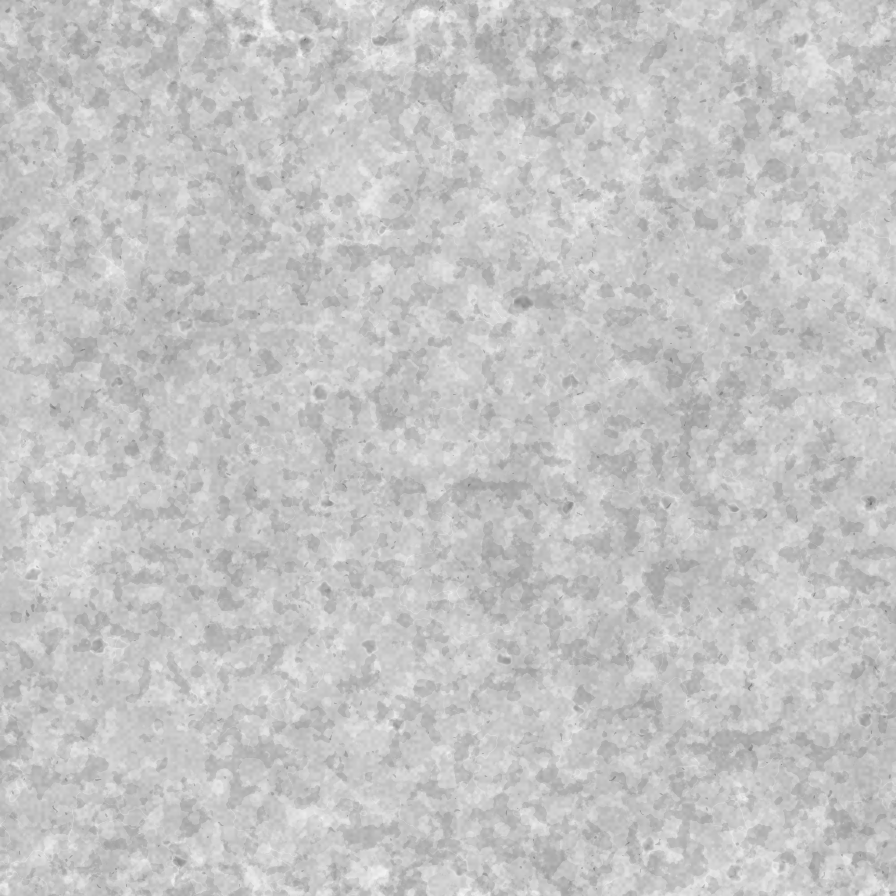
This texture is drawn by a three.js fragment shader. Its source:

```glsl
// Pale grey granite: mid-grey ground with ragged dark and light mineral grains.
// Thresholded fractal noise makes the grains; jittered grids scatter pits and
// specks; chalky flecks gather along the top and bottom edges.
varying vec2 vUv;

float hash(vec2 p) {
  vec3 q = fract(p.xyx * 0.1031);
  q += dot(q, q.yzx + 33.33);
  return fract((q.x + q.y) * q.z);
}

float noise(vec2 p) {
  vec2 i = floor(p);
  vec2 f = fract(p);
  f = f * f * (3.0 - 2.0 * f);
  float low = mix(hash(i), hash(i + vec2(1.0, 0.0)), f.x);
  float high = mix(hash(i + vec2(0.0, 1.0)), hash(i + 1.0), f.x);
  return mix(low, high, f.y);
}

// Four octaves, each turned to hide the lattice; averages 0.5.
float fbm(vec2 p) {
  float sum = 0.0;
  float weight = 0.533;
  for (int i = 0; i < 4; i++) {
    sum += weight * noise(p);
    p = mat2(1.6, 1.2, -1.2, 1.6) * p + 17.3;
    weight *= 0.5;
  }
  return sum;
}

// Distance to a randomly kept spot, in spot radii; large where none is kept.
float spotDistance(vec2 p, float cells, float chance, float radius) {
  vec2 cell = floor(p * cells);
  vec2 center = 0.25 + 0.5 * vec2(hash(cell + 7.1), hash(cell + 41.7));
  float size = radius * cells * mix(0.6, 1.2, hash(cell + 83.9));
  float gap = length(fract(p * cells) - center) / size;
  return hash(cell + 129.3) < chance ? gap : 9.0;
}

void main() {
  vec2 p = vUv + 3.0;
  vec2 warp = vec2(noise(p * 160.0), noise(p * 160.0 + 57.0)) - 0.5;
  vec2 ragged = p + 0.008 * warp;

  // Ground: broad cloudiness, soft mottling and fine grit.
  float grey = 0.772;
  grey += 0.08 * (fbm(p * 5.0) - 0.5);
  grey += 0.13 * (fbm(p * 24.0 + 31.0) - 0.5);
  grey += 0.075 * (noise(p * 250.0) - 0.5);

  // Mineral grains, the dark ones clustered by a slower noise.
  float cluster = 0.12 * (noise(p * 14.0 + 5.0) - 0.5);
  float darkGrain = smoothstep(0.56, 0.63, fbm(p * 68.0 + 11.0) + cluster);
  float lightGrain = smoothstep(0.53, 0.66, fbm(p * 74.0 + 203.0));
  grey += 0.057 * lightGrain - 0.075 * darkGrain;

  // Thin pale veins, broken into short pieces.
  float vein = 1.0 - smoothstep(0.0, 0.025, abs(fbm(p * 32.0 + 77.0) - 0.5));
  grey += 0.045 * vein * smoothstep(0.55, 0.75, noise(p * 22.0 + 91.0));

  // Weathered edges with chalky flecks and small dark hollows.
  float edge = smoothstep(0.83, 1.0, vUv.y) + 1.0 - smoothstep(0.0, 0.1, vUv.y);
  edge *= smoothstep(0.3, 0.65, noise(p * vec2(5.0, 7.0) + 13.0));
  float fleck = smoothstep(0.54, 0.68, fbm(p * 50.0 + 301.0));
  float hollow = smoothstep(0.6, 0.72, fbm(p * 85.0 + 401.0));
  grey += edge * (0.1 * fleck - 0.07 * hollow);

  // Sparse pits with a pale rim, and many tiny dark specks.
  float pit = spotDistance(ragged, 13.0, 0.2, 0.0075);
  float pitShade = 0.4 + 0.6 * noise(p * 190.0 + 19.0);
  grey -= 0.15 * pitShade * (1.0 - smoothstep(0.5, 1.15, pit));
  grey += 0.045 * smoothstep(0.9, 1.2, pit) * (1.0 - smoothstep(1.2, 1.7, pit));
  float speck = spotDistance(ragged, 58.0, 0.13, 0.002);
  grey -= 0.13 * (1.0 - smoothstep(0.4, 1.2, speck));

  gl_FragColor = vec4(vec3(clamp(grey, 0.0, 0.95)), 1.0);
}
```
